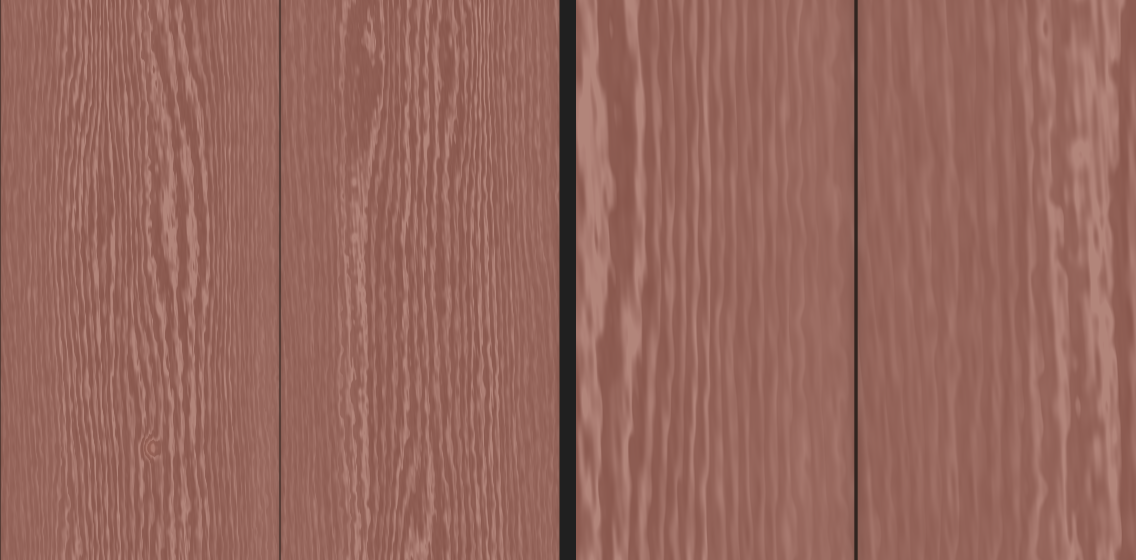
Left, the full canvas; right, a detail of the centre.
Write a WebGL 2 fragment shader that draws this texture.

```glsl
#version 300 es
precision highp float;
// Two upright planks of reddish-brown wood with pale, feathery grain and thin dark seams.

uniform vec2 u_resolution;
out vec4 fragColor;

const float PLANKS = 2.0;
const float SEAM_HALF_WIDTH = 0.001;
const float RING_COUNT = 74.0;        // grain lines across the canvas
const float RING_WARP = 8.0;          // sway of the grain, in lines
const float FEATHERING = 0.4;         // raggedness of line edges, in lines
const float GRAIN_STRENGTH = 0.72;
const float EDGE_CONTRAST = 0.4;      // faded grain beside the seams
const vec2 KNOT_CENTRE = vec2(0.268, 0.2);
const vec2 KNOT_SIZE = vec2(0.014, 0.018);
const vec3 DEEP_WOOD = vec3(0.53, 0.335, 0.295);
const vec3 PALE_WOOD = vec3(0.70, 0.52, 0.48);
const vec3 KNOT_COLOR = vec3(0.65, 0.42, 0.36);
const vec3 SEAM_COLOR = vec3(0.19, 0.14, 0.12);

float hash(vec2 p) {
    return fract(sin(dot(p, vec2(127.1, 311.7))) * 43758.5453);
}

float noise(vec2 p) {
    vec2 cell = floor(p);
    vec2 f = fract(p);
    f = f * f * (3.0 - 2.0 * f);
    float low = mix(hash(cell), hash(cell + vec2(1.0, 0.0)), f.x);
    float high = mix(hash(cell + vec2(0.0, 1.0)), hash(cell + vec2(1.0, 1.0)), f.x);
    return mix(low, high, f.y);
}

// Narrow upright strips where the grain turns ragged.
float raggedStrip(vec2 p) {
    return smoothstep(0.6, 0.85, noise(p * vec2(19.0, 0.8) + 31.0));
}

// Continuous height whose whole-number contours are the grain lines.
float ringHeight(vec2 p, float ragged) {
    float h = p.x * RING_COUNT;
    h += RING_WARP * noise(p * vec2(8.0, 1.6));
    h += 1.9 * noise(p * vec2(19.0, 3.4) + 11.0);
    h += 0.45 * noise(p * vec2(40.0, 11.0) + 23.0);
    h += mix(0.1, 0.4, ragged) * noise(p * vec2(90.0, 80.0) + 47.0);
    return h;
}

// Pale line with a soft rise and a sharper fall, varied from ring to ring.
float ringLine(float h, float plank, float blur) {
    float t = fract(h);
    float line = smoothstep(0.25, 0.78, t) * (1.0 - smoothstep(0.8, 1.0, t));
    line *= 0.6 + 0.7 * hash(vec2(floor(h), plank));
    return mix(line, 0.38, smoothstep(0.45, 1.1, blur));
}

void main() {
    vec2 uv = gl_FragCoord.xy / u_resolution;
    float pixel = 1.0 / u_resolution.x;

    // Each plank gets its own piece of the grain.
    float plank = floor(uv.x * PLANKS);
    float across = fract(uv.x * PLANKS);
    vec2 p = vec2(across / PLANKS, uv.y) + plank * vec2(5.3, 9.7);

    // The knot bends the lines around it.
    float knotDistance = length((uv - KNOT_CENTRE) / KNOT_SIZE);
    float knot = exp(-knotDistance * knotDistance);

    // Slightly slanted fibres feather the grain lines.
    vec2 slanted = p + vec2(0.06 * p.y, 0.0);
    float fibre = noise(slanted * vec2(300.0, 40.0) + 71.0);
    float fineFibre = noise(slanted * vec2(480.0, 75.0) + 5.0);
    float ragged = raggedStrip(p);
    float h = ringHeight(p, ragged) + 2.0 * knot;
    float line = ringLine(h + FEATHERING * (fibre - 0.5), plank, fwidth(h));
    line *= 0.55 + 0.45 * fibre + 0.45 * fineFibre;

    // Contrast is strongest in the heart of the plank.
    float patchiness = noise(p * vec2(13.0, 2.2) + 83.0);
    float heart = smoothstep(0.08, 0.36, across) * (1.0 - smoothstep(0.68, 0.94, across));
    float contrast = mix(EDGE_CONTRAST, 1.0, heart) * mix(0.65, 1.2, patchiness);
    float tone = 0.385 + GRAIN_STRENGTH * contrast * (line - 0.38);
    tone += 0.08 * (patchiness - 0.5) + 0.1 * ragged;
    tone += 0.12 * (fibre - 0.5) + 0.12 * (fineFibre - 0.5);
    vec3 color = mix(DEEP_WOOD, PALE_WOOD, clamp(tone, 0.0, 1.0));
    color = mix(color, KNOT_COLOR, 0.4 * knot);

    // Seams between planks and along both sides.
    float seamDistance = min(across, 1.0 - across) / PLANKS;
    float seam = 1.0 - smoothstep(-0.7 * pixel, 0.7 * pixel, seamDistance - SEAM_HALF_WIDTH);
    color *= 1.0 - 0.12 * exp(-seamDistance / 0.003);
    color = mix(color, SEAM_COLOR, seam);

    fragColor = vec4(color, 1.0);
}
```
